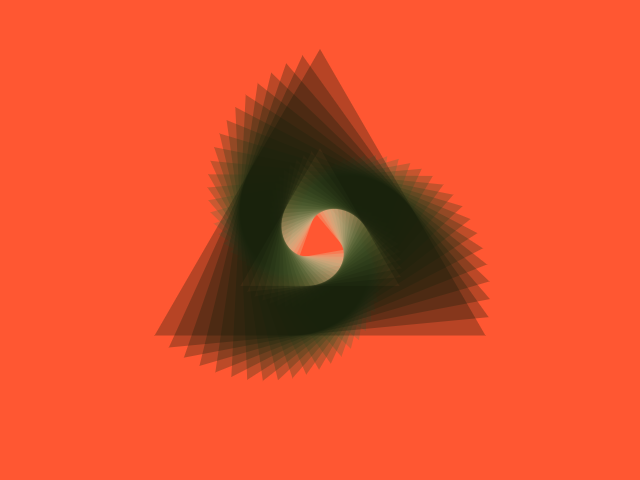
Give the GLSL for this background, as a Shadertoy shader.

```glsl
// Twisting stack of translucent triangular frames, dark outside and cream inside, on orange.

const vec3 ORANGE = vec3(1.0, 0.341, 0.196);
const vec3 DARK   = vec3(0.06, 0.09, 0.025);
const vec3 GREEN  = vec3(0.24, 0.32, 0.14);
const vec3 CREAM  = vec3(0.90, 0.82, 0.64);

const int   LAST_FRAME   = 24;
const float OUTER_RADIUS = 0.398;  // circumradius of the largest frame, in canvas heights
const float END_SCALE    = 0.3;    // size of the smallest frame relative to the largest
const float HOLE_SCALE   = 0.48;   // size of each opening relative to its frame
const float TOTAL_TWIST  = radians(130.0);
const float OPACITY      = 0.3;

// Rotates the point clockwise, which turns the shape counter-clockwise.
vec2 turnShape(vec2 p, float angle) {
    float c = cos(angle), s = sin(angle);
    return vec2(c * p.x + s * p.y, c * p.y - s * p.x);
}

// Inradius of the upright equilateral triangle whose border passes through p.
float triangleGauge(vec2 p) {
    return max(-p.y, 0.8660254 * abs(p.x) + 0.5 * p.y);
}

// Smooth coverage of the inside, where the signed distance is negative.
float fill(float dist, float pixel) {
    return clamp(0.5 - dist / pixel, 0.0, 1.0);
}

// Coverage of a triangle with a triangular opening of the same orientation.
float triangleFrame(vec2 p, float radius, float holeScale, float pixel) {
    float gauge = triangleGauge(p);
    float inradius = 0.5 * radius;
    return fill(gauge - inradius, pixel) * (1.0 - fill(gauge - inradius * holeScale, pixel));
}

// Dark to green to cream along the stack.
vec3 frameColor(float t) {
    return t < 0.5 ? mix(DARK, GREEN, 2.0 * t) : mix(GREEN, CREAM, 2.0 * t - 1.0);
}

void mainImage(out vec4 fragColor, in vec2 fragCoord) {
    float pixel = 1.0 / iResolution.y;
    vec2 p = (fragCoord - 0.5 * iResolution.xy) * pixel;

    // Paint from the smallest frame up to the largest.
    vec3 color = ORANGE;
    for (int i = LAST_FRAME; i >= 0; i--) {
        float t = float(i) / float(LAST_FRAME);
        float radius = OUTER_RADIUS * mix(1.0, END_SCALE, t);
        vec2 q = turnShape(p, TOTAL_TWIST * t);
        float coverage = triangleFrame(q, radius, HOLE_SCALE, pixel);
        color = mix(color, frameColor(t), OPACITY * coverage);
    }

    fragColor = vec4(color, 1.0);
}
```
